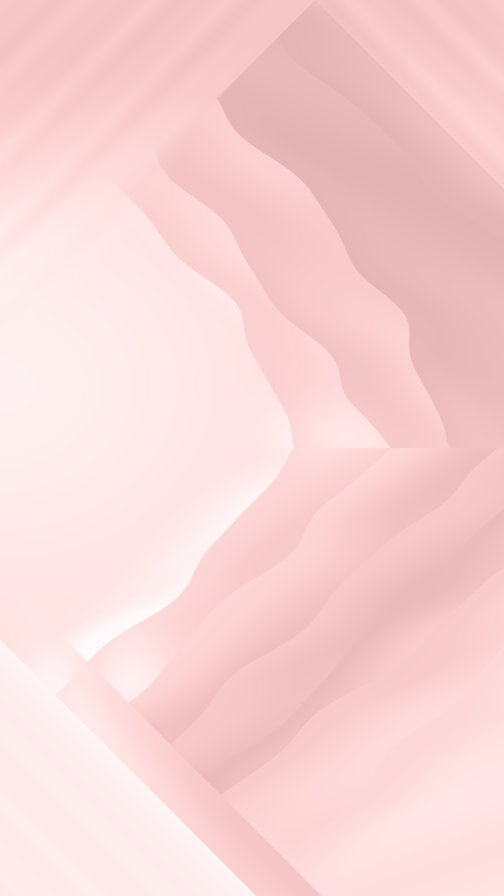
This background is drawn by a Shadertoy shader. Its source:

```glsl
// Soft rose folds meeting on a horizontal axis, framed by diagonal veils.
// Wavy sheets are painted left to right as a single tone value, then
// crossing bands are laid over them and the tone is tinted to pink.

#define AXIS 0.5          // height where the two sets of folds meet
#define WAVE_SIZE 0.009   // sideways swing of the fold edges
#define WAVE_RATE 46.0    // waves along a fold
#define FOLD_SHADE 0.014  // light and dark along a fold
#define DIAMOND 0.352     // diagonal offset of the top corner
#define BAND_TOP 0.641    // diagonal offsets of the lower left band
#define BAND_END 0.714
#define STREAK 0.010      // strength of the diagonal streaks

float softEdge(float d) {
    float w = 0.8 / iResolution.y;
    return smoothstep(-w, w, d);
}

float glow(vec2 p, vec2 center, vec2 size) {
    vec2 d = (p - center) / size;
    return exp(-dot(d, d));
}

// Signed distance to the right of a wavy edge; path = start, slope, bend.
float foldDistance(vec2 p, vec3 path, float phase) {
    float h = abs(p.y - AXIS);
    float wave = sin(h * WAVE_RATE + phase) + 0.35 * sin(h * WAVE_RATE * 1.7 + phase * 2.0);
    float edge = path.x - path.y * h - path.z * h * h
               + WAVE_SIZE * wave * smoothstep(0.0, 0.08, h);
    float slope = path.y + 2.0 * path.z * h;
    return (p.x - edge) / sqrt(1.0 + slope * slope);
}

// Paints one sheet; shade = tone at its edge, tone far away, fade width.
float sheet(float tone, vec2 p, vec3 path, vec3 shade, float phase) {
    float d = foldDistance(p, path, phase);
    float fill = mix(shade.x, shade.y, smoothstep(0.0, shade.z, d));
    fill += FOLD_SHADE * sin(abs(p.y - AXIS) * 27.0 + phase + d * 22.0)
          * smoothstep(0.0, 0.04, d);
    return mix(tone, fill, softEdge(d));
}

float upperFolds(float tone, vec2 p) {
    tone = sheet(tone, p, vec3(0.300, 0.20, 1.90), vec3(0.895, 0.905, 0.06), 2.0);
    tone = sheet(tone, p, vec3(0.328, 0.20, 1.70), vec3(0.815, 0.865, 0.09), 0.6);
    tone = sheet(tone, p, vec3(0.436, 0.75, 0.10), vec3(0.770, 0.805, 0.09), 3.1);
    tone = sheet(tone, p, vec3(0.501, 0.25, 1.10), vec3(0.715, 0.715, 0.12), 1.2);
    tone = sheet(tone, p, vec3(0.793, 1.05, 0.00), vec3(0.710, 0.750, 0.07), 4.0);
    float h = p.y - AXIS;
    return tone + 0.035 * (1.0 - smoothstep(0.02, 0.24, h)) * smoothstep(0.40, 0.53, p.x);
}

float lowerFolds(float tone, vec2 p) {
    // Light gathers on the left side of the first edge.
    vec3 firstEdge = vec3(0.328, 0.65, 1.20);
    tone = sheet(tone, p, vec3(0.400, 1.60, 0.00), vec3(0.885, 0.900, 0.05), 1.0);
    float d = foldDistance(p, firstEdge, 0.4);
    tone += 0.065 * exp(-d * d / 0.0012) * smoothstep(0.0, 0.06, AXIS - p.y);

    tone = sheet(tone, p, firstEdge, vec3(0.835, 0.805, 0.06), 0.4);
    tone += 0.12 * glow(p, vec2(0.150, 0.225), vec2(0.050, 0.070));
    tone = sheet(tone, p, vec3(0.436, 1.05, 0.00), vec3(0.835, 0.755, 0.08), 2.4);
    tone = sheet(tone, p, vec3(0.555, 1.12, 0.00), vec3(0.785, 0.745, 0.06), 5.2);
    tone = sheet(tone, p, vec3(0.640, 1.08, 0.00), vec3(0.735, 0.795, 0.06), 0.8);
    tone = sheet(tone, p, vec3(0.720, 1.08, 0.40), vec3(0.795, 0.850, 0.08), 3.6);
    tone = sheet(tone, p, vec3(0.790, 1.02, 0.00), vec3(0.845, 0.885, 0.07), 1.7);
    return tone;
}

// Layered sines across a diagonal make soft parallel streaks.
float streaks(float t) {
    return STREAK * (sin(t * 83.0) + 0.6 * sin(t * 147.0 + 1.3));
}

float veils(float tone, vec2 p) {
    float down = 1.0 - p.y;
    float rising = p.x + down;
    float falling = p.x - down;

    // Upper left veil, crisp at its top and dissolving downward.
    float soft = mix(0.001, 0.07, smoothstep(0.08, 0.28, down));
    float corner = mix(0.775, 0.935, smoothstep(0.04, 0.34, down)) + streaks(rising);
    tone = mix(corner, tone, smoothstep(DIAMOND - soft, DIAMOND + soft, rising));

    // Upper right veil.
    float right = mix(0.775, 0.815, smoothstep(0.0, 0.16, down)) + 1.3 * streaks(falling);
    tone = mix(tone, right, softEdge((falling - DIAMOND) * 0.707));

    // Lower left band and the pale ground beneath it.
    float across = (-falling - BAND_TOP) / (BAND_END - BAND_TOP);
    float along = smoothstep(0.02, 0.28, p.x);
    float band = mix(0.915, 0.775, along) + 0.035 * smoothstep(0.2, 0.9, across);
    float cover = softEdge((-falling - BAND_TOP) * 0.707) * smoothstep(0.0, 0.12, p.x);
    tone = mix(tone, band, cover);
    float beyond = -falling - BAND_END;
    float ground = 0.92 + 0.045 * exp(-max(beyond, 0.0) * 28.0) + 0.4 * streaks(falling);
    return mix(tone, ground, softEdge(beyond * 0.707));
}

vec3 tint(float tone) {
    float shadow = max(0.88 - tone, 0.0);
    return vec3(1.0 - 3.6 * shadow * shadow, tone, tone);
}

void mainImage(out vec4 fragColor, in vec2 fragCoord) {
    vec2 p = fragCoord / iResolution.y;
    float field = 0.885 + 0.06 * glow(p, vec2(0.0, 0.57), vec2(0.22, 0.18));
    float above = softEdge(p.y - AXIS);
    float tone = mix(lowerFolds(field, p), upperFolds(field, p), above);
    tone += 0.05 * glow(p, vec2(0.365, 0.515), vec2(0.06, 0.035));
    tone = veils(tone, p);
    fragColor = vec4(tint(clamp(tone, 0.0, 0.975)), 1.0);
}
```
